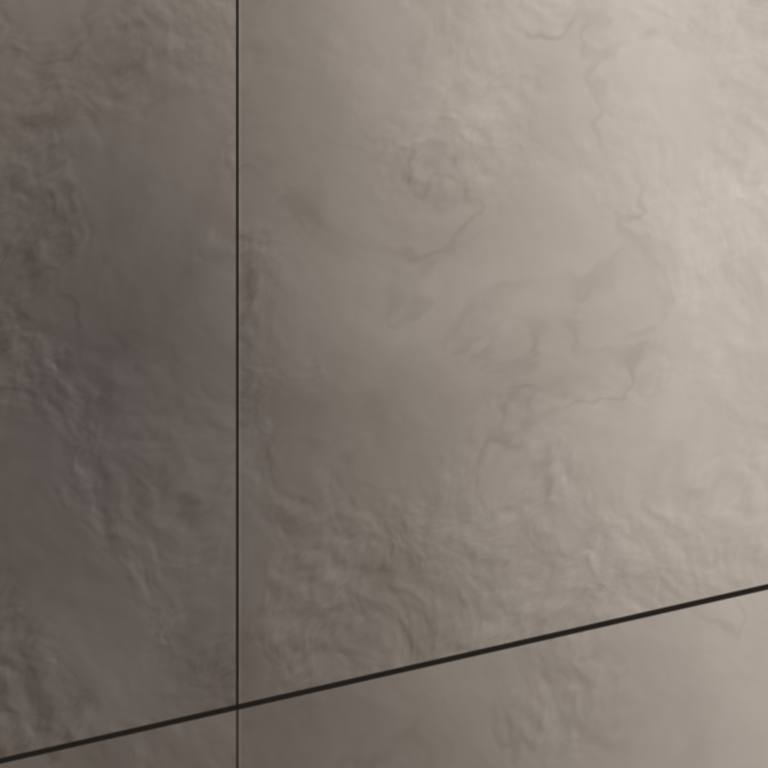
This texture is drawn by a Shadertoy shader. Its source:

```glsl
const vec3 SHADE = vec3(0.385, 0.352, 0.325);
const vec3 LIT = vec3(0.755, 0.712, 0.668);
const vec3 COOL_SHADOW = vec3(0.050, 0.042, 0.030);
const vec3 GROUT = vec3(0.11, 0.10, 0.09);

const float COLUMN_SEAM_X = 0.309;
const float ROW_SEAM_Y = 0.009;        // height at the left edge
const float ROW_SEAM_SLOPE = 0.227;
const float COLUMN_SEAM_WIDTH = 0.0036;
const float ROW_SEAM_WIDTH = 0.0068;

const float RELIEF_SCALE = 42.0;
const float RELIEF_STRENGTH = 0.17;
const float VEIN_STRENGTH = 0.055;
const float MOTTLE_STRENGTH = 0.09;
const float TILE_VARIATION = 0.02;

float hash(vec2 p) {
    return fract(sin(dot(p, vec2(127.1, 311.7))) * 43758.5453);
}

float noise(vec2 p) {
    vec2 cell = floor(p), f = fract(p);
    f = f * f * (3.0 - 2.0 * f);
    return mix(mix(hash(cell), hash(cell + vec2(1, 0)), f.x),
               mix(hash(cell + vec2(0, 1)), hash(cell + vec2(1, 1)), f.x), f.y);
}

float fbm(vec2 p) {
    float sum = 0.0, amplitude = 0.5;
    for (int i = 0; i < 5; i++) {
        sum += amplitude * noise(p);
        p = mat2(1.6, 1.2, -1.2, 1.6) * p + 7.3;
        amplitude *= 0.5;
    }
    return sum;
}

// Soft light from the upper right, falling off to the left and below
float lightAmount(vec2 uv) {
    float light = smoothstep(0.15, 1.0, uv.x + 0.2 * (uv.y - 0.5));
    light *= mix(0.72, 1.0, smoothstep(0.0, 0.7, uv.y));
    return light + 0.14 * smoothstep(0.5, 1.0, uv.y) * (1.0 - uv.x);
}

// Coverage of a seam at a signed distance from its centre
float seam(float distance, float width, float pixel) {
    float halfWidth = 0.5 * width;
    float blur = max(pixel, 0.3 * width);
    return 1.0 - smoothstep(halfWidth - blur, halfWidth + blur, abs(distance));
}

// Brightness change from mottling, pitted relief and thin veins
float stone(vec2 p, float light) {
    vec2 warp = vec2(fbm(p * 4.0), fbm(p * 4.0 + 19.0)) - 0.5;
    float mottle = fbm(p * 7.0 + warp * 2.0) - 0.48;

    float patches = smoothstep(0.38, 0.64, fbm(p * 4.5 + warp * 2.5 + 31.0));
    float roughness = mix(0.18, 1.0, patches) * mix(1.0, 0.6, light);
    vec2 grain = p * RELIEF_SCALE + warp * 6.0;
    float relief = fbm(grain) - fbm(grain + vec2(0.28, 0.24));

    float ridge = abs(fbm(p * 3.2 + warp * 1.8 + 53.0) - 0.48);
    float vein = (1.0 - smoothstep(0.0, 0.035, ridge)) * noise(p * 17.0);

    return mottle * MOTTLE_STRENGTH
         + relief * roughness * RELIEF_STRENGTH
         - vein * VEIN_STRENGTH * mix(0.4, 1.0, light);
}

void mainImage(out vec4 fragColor, in vec2 fragCoord) {
    vec2 uv = fragCoord / iResolution.xy;
    float pixel = 1.0 / iResolution.y;

    // Signed distances to the two seams, and the tile they bound
    float toColumn = uv.x - COLUMN_SEAM_X;
    float toRow = (uv.y - ROW_SEAM_Y - ROW_SEAM_SLOPE * uv.x)
                / sqrt(1.0 + ROW_SEAM_SLOPE * ROW_SEAM_SLOPE);
    vec2 tile = step(0.0, vec2(toColumn, toRow));

    // Lit stone surface
    float light = lightAmount(uv);
    vec3 color = mix(SHADE, LIT, light);
    vec2 fromShadow = (uv - vec2(0.11, 0.46)) / vec2(0.22, 0.34);
    color -= COOL_SHADOW * exp(-dot(fromShadow, fromShadow));
    color += stone(uv + tile * vec2(3.7, 5.1), light);
    color += TILE_VARIATION * (hash(tile + 2.0) - 0.5);

    // Faint bevel right of the upright seam, then the grout
    color += 0.025 * seam(toColumn - COLUMN_SEAM_WIDTH, COLUMN_SEAM_WIDTH, pixel);
    float columnDepth = mix(0.6, 0.8, tile.y);
    color = mix(color, GROUT, columnDepth * seam(toColumn, COLUMN_SEAM_WIDTH, pixel));
    color = mix(color, GROUT, 0.95 * seam(toRow, ROW_SEAM_WIDTH, pixel));

    fragColor = vec4(clamp(color, 0.0, 1.0), 1.0);
}
```
